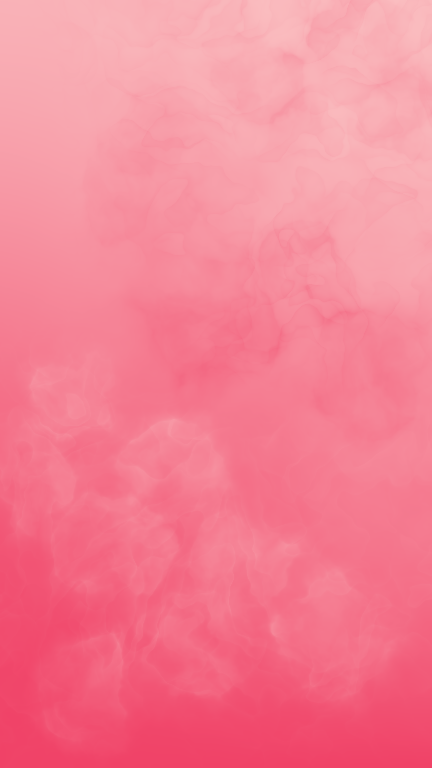
Write a Shadertoy shader that draws this background.

```glsl
vec2 gradientAt(vec2 cell) {
    float angle = 6.2832 * fract(sin(dot(cell, vec2(127.1, 311.7))) * 43758.5);
    return vec2(cos(angle), sin(angle));
}

float gradientNoise(vec2 p) {
    vec2 i = floor(p), f = fract(p);
    vec2 u = f * f * f * (f * (f * 6.0 - 15.0) + 10.0);
    vec2 e = vec2(0, 1);
    float low = mix(dot(gradientAt(i), f), dot(gradientAt(i + e.yx), f - e.yx), u.x);
    float high = mix(dot(gradientAt(i + e), f - e), dot(gradientAt(i + 1.0), f - 1.0), u.x);
    return mix(low, high, u.y);
}

float fbm(vec2 p) {
    float sum = 0.0, amplitude = 0.7;
    for (int i = 0; i < 5; i++) {
        sum += amplitude * gradientNoise(p);
        p = mat2(1.6, 1.2, -1.2, 1.6) * p + 7.3;
        amplitude *= 0.5;
    }
    return sum;
}

vec2 warp(vec2 p, float scale) {
    return vec2(fbm(p * scale + 3.7), fbm(p * scale + 19.2));
}

// Folded sheets: sharp on one side of each noise contour, fading on the other
float wisps(vec2 p) {
    vec2 q = p + 0.2 * warp(p, 2.5);
    float sheets = 0.0;
    for (int i = 0; i < 5; i++) {
        float layer = float(i);
        float n = gradientNoise(q * (4.0 + 1.8 * layer) + 11.0 * layer);
        float fold = exp(-abs(n) * (n > 0.0 ? 7.0 : 60.0));
        sheets += fold * clamp(0.4 + 2.0 * fbm(q * 4.0 + 31.0 * layer), 0.0, 1.2);
    }
    return sheets / 2.5;
}

// Soft body with a brighter, one-sided rim; puff = centre and radius
float puffDensity(vec2 p, vec3 puff) {
    float d = length(p - puff.xy) / puff.z - 1.0;
    float body = smoothstep(0.6, -0.6, d);
    float rim = exp(-abs(d) * (d < 0.0 ? 4.0 : 24.0));
    return 0.6 * body + 0.6 * rim * clamp(0.5 + 2.0 * fbm(p * 6.0 + puff.xy * 9.0), 0.0, 1.3);
}

void mainImage(out vec4 fragColor, in vec2 fragCoord) {
    vec2 uv = fragCoord / iResolution.xy;
    vec2 p = vec2(uv.x, uv.y * 1.778);

    // Backdrop brightness, rising faster on the right
    float leftTone = 0.04 + 0.9 * smoothstep(0.02, 1.12, uv.y);
    float rightTone = 0.03 + 0.98 * sin(uv.y * 1.57);
    float tone = mix(leftTone, rightTone, smoothstep(-0.1, 1.0, uv.x));

    // Pale puffs below, rosy puffs above
    vec3 palePuffs[8] = vec3[8](
        vec3(0.17, 0.86, 0.09), vec3(0.38, 0.68, 0.12), vec3(0.27, 0.51, 0.12),
        vec3(0.56, 0.46, 0.11), vec3(0.78, 0.29, 0.13), vec3(0.45, 0.28, 0.13),
        vec3(0.20, 0.18, 0.10), vec3(0.08, 0.67, 0.11));
    vec3 rosyPuffs[8] = vec3[8](
        vec3(0.61, 1.58, 0.10), vec3(0.82, 1.69, 0.09), vec3(0.91, 1.54, 0.09),
        vec3(0.37, 1.49, 0.11), vec3(0.34, 1.34, 0.14), vec3(0.72, 1.18, 0.10),
        vec3(0.48, 1.03, 0.15), vec3(0.84, 0.90, 0.14));
    vec2 q = p + 0.1 * warp(p, 5.0);
    float pale = 0.0, rosy = 0.0;
    for (int i = 0; i < 8; i++) {
        pale += puffDensity(q, palePuffs[i]);
        float strength = i == 3 || i == 4 ? 0.4 : 1.0;
        rosy += strength * puffDensity(q, rosyPuffs[i]);
    }
    float paleCover = 1.0 - exp(-1.3 * pale), rosyCover = 1.0 - exp(-1.3 * rosy);

    // Drifting haze and filaments around the puffs
    float sheets = wisps(p);
    float lower = smoothstep(1.15, 0.7, p.y) * smoothstep(-0.1, 0.25, p.y);
    float upper = smoothstep(0.7, 1.05, p.y) * smoothstep(0.1, 0.6, p.x + 0.2 * (p.y - 1.2));
    float mottle = clamp(0.9 + 1.3 * fbm(q * 9.0), 0.3, 1.6);
    tone += 0.24 * paleCover * mottle + lower * sheets * (0.09 + 0.14 * paleCover);
    tone -= 0.19 * rosyCover * mottle + upper * sheets * (0.15 + 0.12 * rosyCover);

    // Rosy veil across the middle, then fine mottling
    tone -= 0.09 * exp(-pow((p.y - 0.95) / 0.35, 2.0)) * smoothstep(0.1, 0.6, p.x);
    tone += 0.1 * fbm(p * 4.0 + 5.0) * smoothstep(0.0, 0.3, uv.y) * smoothstep(0.0, 0.4, uv.x);

    vec3 crimson = vec3(0.94, 0.24, 0.39), blush = vec3(0.98, 0.74, 0.75);
    fragColor = vec4(mix(crimson, blush, clamp(tone, 0.0, 1.05)), 1.0);
}
```
